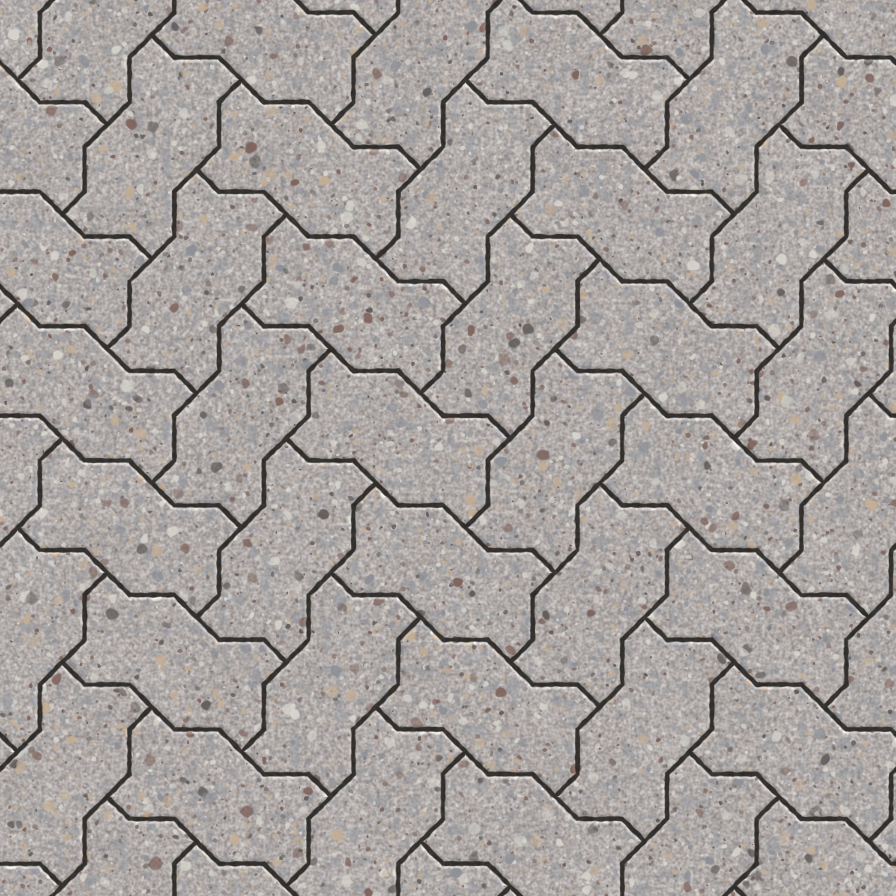
This pattern is drawn by a Shadertoy shader. Its source:

```glsl
const float UNITS_ACROSS = 20.0;
const vec2 NODE_ORIGIN = vec2(3.39, 0.78);
const mat2 NODE_AXES = mat2(2.0, 1.0, -1.0, 2.0);
const float JOINT_HALF_WIDTH = 0.05;

vec3 hash3(vec2 p) {
    vec3 q = fract(p.xyx * vec3(0.1031, 0.1030, 0.0973));
    q += dot(q, q.yxz + 33.33);
    return fract((q.xxy + q.yzz) * q.zyx);
}

float gradientDot(vec2 cell, vec2 offset) {
    float angle = 6.2832 * hash3(cell).x;
    return dot(vec2(cos(angle), sin(angle)), offset);
}

float gradientNoise(vec2 p) {
    vec2 i = floor(p), f = fract(p);
    vec2 w = f * f * f * (f * (f * 6.0 - 15.0) + 10.0);
    vec2 e = vec2(1.0, 0.0);
    return mix(mix(gradientDot(i, f), gradientDot(i + e, f - e), w.x),
               mix(gradientDot(i + e.yx, f - e.yx), gradientDot(i + e.xx, f - e.xx), w.x), w.y);
}

vec2 shorter(vec2 a, vec2 b) {
    return dot(a, a) < dot(b, b) ? a : b;
}

// Vector from the closest point of a segment to p
vec2 segmentOffset(vec2 p, vec2 a, vec2 b) {
    vec2 ab = b - a;
    return p - a - ab * clamp(dot(p - a, ab) / dot(ab, ab), 0.0, 1.0);
}

// One paver side: half diagonal, flat, half diagonal
vec2 zigzagOffset(vec2 p) {
    vec2 bendA = vec2(0.5), bendB = vec2(1.5, 0.5);
    vec2 slopes = shorter(segmentOffset(p, vec2(0.0), bendA),
                          segmentOffset(p, bendB, vec2(2.0, 1.0)));
    return shorter(slopes, segmentOffset(p, bendA, bendB));
}

// Herringbone of 2:1 pavers on a skewed grid, a side left out every fourth node
vec2 jointOffset(vec2 p) {
    vec2 base = floor(inverse(NODE_AXES) * p);
    vec2 nearest = vec2(9.0);
    for (int j = -1; j <= 1; j++)
    for (int i = -1; i <= 1; i++) {
        vec2 node = base + vec2(i, j);
        vec2 q = p - NODE_AXES * node;
        float phase = mod(node.x - node.y, 4.0);
        if (phase < 2.5) nearest = shorter(nearest, zigzagOffset(q));
        if (abs(phase - 2.0) > 0.5) {
            vec2 turned = zigzagOffset(vec2(q.y, -q.x));
            nearest = shorter(nearest, vec2(-turned.y, turned.x));
        }
    }
    return nearest;
}

vec3 chipColour(float pick) {
    if (pick < 0.30) return vec3(0.85, 0.84, 0.81);
    if (pick < 0.53) return vec3(0.77, 0.68, 0.58);
    if (pick < 0.68) return vec3(0.49, 0.38, 0.35);
    if (pick < 0.88) return vec3(0.55, 0.56, 0.59);
    return vec3(0.37, 0.35, 0.34);
}

// Scattered stone chips blended over a ground colour
vec3 addChips(vec3 ground, vec2 p, float size, float density, float seed, float pixel) {
    vec2 q = p / size;
    q += 0.2 * vec2(gradientNoise(q * 1.7 + seed), gradientNoise(q * 1.7 - seed));
    vec2 base = floor(q);
    float blur = 0.6 * pixel / size + 0.04;
    for (int j = -1; j <= 1; j++)
    for (int i = -1; i <= 1; i++) {
        vec2 cell = base + vec2(i, j);
        vec3 place = hash3(cell + seed);
        vec3 kind = hash3(cell + seed + 57.0);
        vec2 r = q - cell - place.xy;
        float angle = 6.2832 * kind.x;
        r = mat2(cos(angle), sin(angle), -sin(angle), cos(angle)) * r;
        float d = length(r * vec2(1.0, 1.0 + 0.8 * kind.y)) - mix(0.16, 0.42, place.z * place.z);
        float cover = (1.0 - smoothstep(-blur, blur, d)) * step(kind.y, density);
        ground = mix(ground, chipColour(kind.z), cover * mix(0.45, 0.95, place.x));
    }
    return ground;
}

vec3 concrete(vec2 p, float pixel) {
    float cloud = gradientNoise(p * 0.7);
    float mottle = gradientNoise(p * 3.1 + 11.0);
    float grain = gradientNoise(p * 8.0 + 5.0) + gradientNoise(p * 15.0 - 7.0);
    vec3 colour = vec3(0.69, 0.67, 0.66) + 0.03 * cloud + 0.14 * grain;
    float slate = smoothstep(0.08, 0.45, mottle);
    colour = mix(colour, vec3(0.57, 0.58, 0.61), 0.5 * slate);
    colour = addChips(colour, p, 0.14, 0.38, 17.0, pixel);
    return addChips(colour, p, 0.33, 0.42, 83.0, pixel);
}

void mainImage(out vec4 fragColor, in vec2 fragCoord) {
    float pixel = UNITS_ACROSS / iResolution.y;
    vec2 p = vec2(fragCoord.x, iResolution.y - fragCoord.y) * pixel;
    vec3 colour = concrete(p, pixel);

    // Chamfer catches light from above
    vec2 offset = jointOffset(p - NODE_ORIGIN);
    float d = length(offset) + 0.025 * gradientNoise(p * 6.0);
    float lit = dot(offset / max(length(offset), 0.001), vec2(-0.35, 0.94));
    float chamfer = 1.0 - smoothstep(0.07, 0.14, d);
    colour += chamfer * (lit > 0.0 ? 0.17 : 0.07) * lit;

    // Dark joint
    float blur = 0.5 * pixel + 0.01;
    float joint = 1.0 - smoothstep(JOINT_HALF_WIDTH - blur, JOINT_HALF_WIDTH + blur, d);
    vec3 jointColour = vec3(0.20, 0.19, 0.18) + 0.05 * gradientNoise(p * 9.0);
    fragColor = vec4(mix(colour, jointColour, joint), 1.0);
}
```
